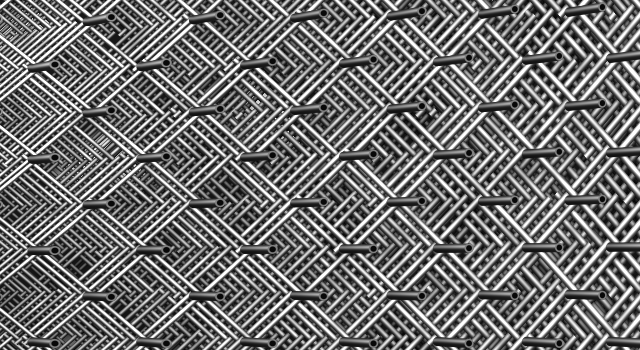
This pattern is drawn by a WebGL 2 fragment shader. Its source:

```glsl
#version 300 es
precision highp float;
// Receding lattice of crossed steel rods with hollow pole ends, in perspective.
uniform vec2 u_resolution;
out vec4 fragColor;

// Lattice, in canvas heights; columns narrow towards the right
const float FIRST_COLUMN = 0.157;
const float COLUMN_STEP = 0.1631;
const float COLUMN_NARROWING = 0.0019;
const float ROWS = 7.33;
const float TOP_MARGIN = 0.026;
const float ROW_TILT = 0.022;

// Depth, in lattice units per layer
const int LAYERS = 17;
const float FIRST_LAYER = 1.5;
const float LAYER_SHIFT = 0.19;
const float SHIFT_GROWTH = 0.018;
const float SINK_RATE = 0.009;
const float VANISHING_ROW = 6.0;
const float DEPTH_FADE = 0.075;

// Rods and poles
const float ROD_RADIUS = 0.064;
const float ROD_GROWTH = 0.005;
const float ROD_JITTER = 0.05;
const float MISSING_RODS = 0.12;
const float STUB_START = 0.86;
const float POLE_RADIUS = 0.098;
const float HOLE_RADIUS = 0.062;
const float POLE_DEPTH = 2.1;

const float STEEL_DARK = 0.13;
const float STEEL_BRIGHT = 1.12;
const float SHADOW = 0.72;
const float GAP_DARK = 0.08;
const float GAP_GLOW = 0.95;

float hash(vec3 p) {
    p = fract(p * vec3(0.1031, 0.1030, 0.0973));
    p += dot(p, p.yzx + 33.33);
    return fract((p.x + p.y) * p.z);
}

vec2 gradient(vec2 cell) {
    float angle = 6.28318 * hash(vec3(cell, 7.0));
    return vec2(cos(angle), sin(angle));
}

float gradientNoise(vec2 p) {
    vec2 i = floor(p), f = fract(p), u = f * f * f * (f * (f * 6.0 - 15.0) + 10.0);
    vec2 e = vec2(1.0, 0.0);
    float low = mix(dot(gradient(i), f), dot(gradient(i + e), f - e), u.x);
    float high = mix(dot(gradient(i + e.yx), f - e.yx), dot(gradient(i + 1.0), f - 1.0), u.x);
    return mix(low, high, u.y);
}

float inside(float d, float aa) {
    return 1.0 - smoothstep(-0.5 * aa, 0.5 * aa, d);
}

// One family of parallel rods: x = shade, y = coverage, z = shadow on what lies behind
vec3 rods(float across, float along, float depth, float radius, float litSide, float aa) {
    float id = round(across * 0.5);
    float d = across - 2.0 * id + ROD_JITTER * (hash(vec3(id, depth, 3.0)) - 0.5);
    float t = d / radius - 0.22 * litSide;
    float streak = gradientNoise(vec2(along * 1.3, id * 5.3 + depth * 2.7));
    float shade = mix(STEEL_DARK, STEEL_BRIGHT, exp(-2.6 * t * t)) * (1.0 + 0.45 * streak);

    // A missing length leaves short stubs at its joints
    float missing = step(hash(vec3(id, floor(along * 0.5), depth)), MISSING_RODS);
    float toJoint = abs(fract(along * 0.5) - 0.5) * 2.0;
    float present = mix(1.0, smoothstep(STUB_START, STUB_START + aa, toJoint), missing);

    float cover = inside(abs(d) - radius, aa) * present;
    float shadow = mix(SHADOW, 1.0, smoothstep(radius, 2.0 * radius, abs(d)));
    return vec3(shade, cover, mix(1.0, shadow, present));
}

void main() {
    vec2 p = gl_FragCoord.xy / u_resolution.y;
    float aa = 1.4 * ROWS / u_resolution.y;

    // Canvas to lattice: x = column, y = row counted downwards
    float root = COLUMN_STEP * COLUMN_STEP - 4.0 * COLUMN_NARROWING * (p.x - FIRST_COLUMN);
    float column = (COLUMN_STEP - sqrt(max(root, 0.0))) / (2.0 * COLUMN_NARROWING);
    float row = (1.0 - p.y - TOP_MARGIN) * ROWS + 1.0 - ROW_TILT * (9.0 - column) * p.y;
    vec2 q = vec2(column, row);
    vec2 recede = vec2(LAYER_SHIFT + SHIFT_GROWTH * column, SINK_RATE * (row - VANISHING_ROW));
    float radius = ROD_RADIUS + ROD_GROWTH * column;

    // Front poles: a short tube with a dark open end
    vec2 diagonal = vec2(q.x + q.y, q.x - q.y);
    vec2 offset = diagonal - 2.0 * round(diagonal * 0.5);
    vec2 r = 0.5 * vec2(offset.x + offset.y, offset.x - offset.y);
    vec2 axis = -recede * POLE_DEPTH;
    float h = clamp(dot(r, axis) / dot(axis, axis), 0.0, 1.0);
    vec2 side = r - axis * h;
    float sheen = side.y / POLE_RADIUS + 0.35;
    float poleShade = mix(0.1, 0.72, exp(-5.0 * sheen * sheen)) * (1.0 - 0.35 * h);
    poleShade = mix(poleShade, 0.5, inside(length(r) - POLE_RADIUS, aa));
    poleShade = mix(poleShade, 0.03, inside(length(r) - HOLE_RADIUS, aa));
    float poleCover = inside(length(side) - POLE_RADIUS, aa);

    // Rod layers, composited front to back
    float tone = poleShade * poleCover;
    float open = 1.0 - poleCover;
    float light = 1.0;
    for (int i = 0; i < LAYERS; i++) {
        float depth = float(i) + FIRST_LAYER;
        vec2 l = q + recede * depth;
        float rising = l.x + l.y, falling = l.x - l.y;
        float fade = exp(-DEPTH_FADE * float(i));
        vec3 a = rods(rising, falling, depth, radius, -1.0, aa);
        tone += open * a.y * a.x * fade * light;
        open *= 1.0 - a.y;
        light *= a.z;
        vec3 b = rods(falling, rising + recede.x * 0.5, depth + 40.0, radius, 1.0, aa);
        tone += open * b.y * b.x * fade * light;
        open *= 1.0 - b.y;
        light *= b.z;
    }

    // Light through the gaps, and a brighter upper left
    float glow = smoothstep(0.15, 0.4, gradientNoise(q * 0.45 + 3.7));
    tone += open * mix(GAP_DARK, GAP_GLOW, glow);
    tone *= 1.0 + 0.22 * smoothstep(0.9, 0.0, length(p - vec2(0.0, 1.0)));
    fragColor = vec4(vec3(clamp(tone, 0.0, 1.0)), 1.0);
}
```
